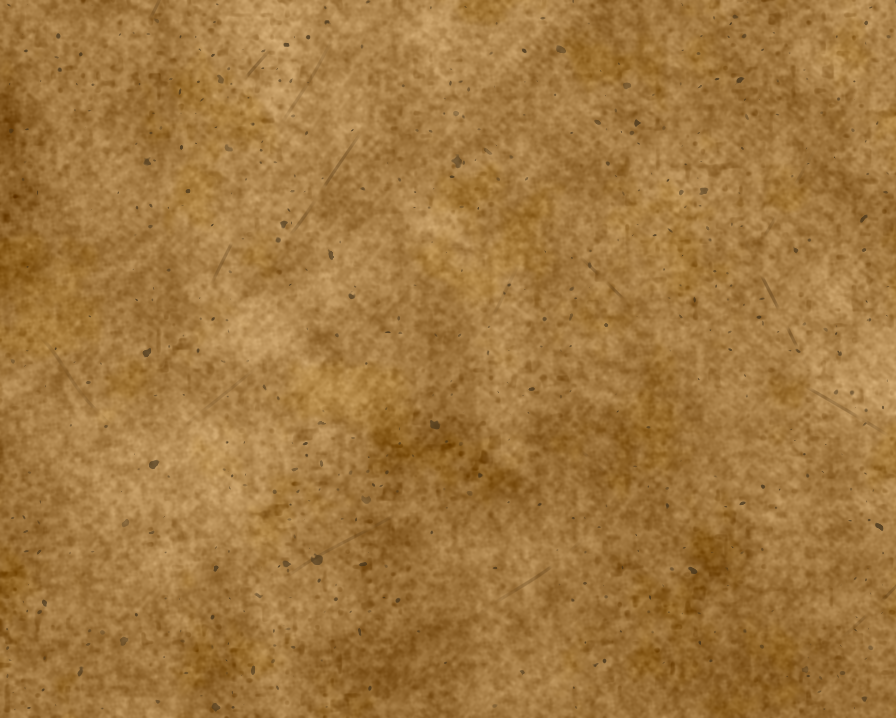
This texture is drawn by a Shadertoy shader. Its source:

```glsl
const vec3 DARK_PAPER = vec3(0.515, 0.345, 0.125);
const vec3 LIGHT_PAPER = vec3(0.725, 0.565, 0.345);
const vec3 OCHRE_SHIFT = vec3(-0.015, -0.025, -0.06);
const vec3 SPECK_COLOR = vec3(0.25, 0.19, 0.10);
const vec3 SCRATCH_COLOR = vec3(0.36, 0.24, 0.09);

const float MEAN_TONE = 0.61;
const float CLOUD_SCALE = 3.2;
const float CLOUD_CONTRAST = 0.75;
const float MOTTLE_SCALE = 13.0;
const float MOTTLE_CONTRAST = 1.1;
const float GRAIN_SCALE = 120.0;
const float GRAIN_CONTRAST = 0.95;
const float PIT_SCALE = 95.0;
const float PIT_DEPTH = 0.45;
const int SCRATCH_COUNT = 16;
const float SCRATCH_WIDTH = 0.0011;

// Broad light and dark areas: x, y, radius, strength
const int PATCH_COUNT = 10;
const vec4 PATCHES[PATCH_COUNT] = vec4[](
    vec4(0.38, 0.80, 0.30, 0.20), vec4(0.20, 0.36, 0.18, 0.20),
    vec4(1.17, 0.53, 0.17, 0.26), vec4(0.78, 0.24, 0.17, 0.13),
    vec4(0.96, 0.74, 0.20, -0.20), vec4(0.60, 0.33, 0.19, -0.20),
    vec4(1.04, 0.12, 0.18, -0.28), vec4(0.03, 0.08, 0.19, -0.20),
    vec4(0.00, 0.80, 0.12, -0.26), vec4(0.82, 0.48, 0.16, -0.12));

float hash(vec2 p) {
    return fract(sin(dot(p, vec2(127.1, 311.7))) * 43758.5);
}

float noise(vec2 p) {
    vec2 cell = floor(p), f = fract(p);
    f = f * f * (3.0 - 2.0 * f);
    return mix(mix(hash(cell), hash(cell + vec2(1, 0)), f.x),
               mix(hash(cell + vec2(0, 1)), hash(cell + vec2(1, 1)), f.x), f.y);
}

// Rotated octaves, normalised to 0..1
float fbm(vec2 p, int octaves) {
    float sum = 0.0, total = 0.0, weight = 0.5;
    for (int i = 0; i < octaves; i++) {
        sum += weight * noise(p);
        total += weight;
        weight *= 0.55;
        p = mat2(1.6, 1.2, -1.2, 1.6) * p + 17.3;
    }
    return sum / total;
}

vec2 direction(float angle) {
    return vec2(cos(angle), sin(angle));
}

float patchTone(vec2 p) {
    float tone = 0.0;
    for (int i = 0; i < PATCH_COUNT; i++) {
        vec2 d = (p - PATCHES[i].xy) / PATCHES[i].z;
        tone += PATCHES[i].w * exp(-dot(d, d));
    }
    return tone;
}

// One ragged, stretched fleck in some of the cells
float specks(vec2 p, float scale, float density, float pixel) {
    vec2 q = p * scale, cell = floor(q);
    float seed = hash(cell + scale);
    vec2 center = 0.25 + 0.5 * vec2(hash(cell + 3.7), hash(cell + 9.2));
    vec2 axis = direction(6.28 * hash(cell + 5.1));
    vec2 d = fract(q) - center;
    d = vec2(dot(d, axis), dot(d, vec2(-axis.y, axis.x)));
    d.y *= 1.0 + 1.3 * hash(cell + 12.4);
    float size = hash(cell + 21.6);
    float radius = mix(0.045, 0.16, size * size);
    float ragged = length(d) + 0.13 * (noise(p * 210.0) - 0.5);
    float edge = pixel * scale;
    float fleck = 1.0 - smoothstep(radius - edge, radius + edge, ragged);
    return fleck * step(seed, density) * mix(0.3, 0.75, hash(cell + 31.3));
}

// Sparse, broken diagonal lines
float scratches(vec2 p, float aspect, float pixel) {
    float cover = 0.0;
    vec2 bent = p + 0.012 * (vec2(noise(p * 9.0), noise(p * 9.0 + 40.0)) - 0.5);
    for (int i = 0; i < SCRATCH_COUNT; i++) {
        vec2 id = vec2(float(i), 7.0);
        vec2 center = vec2(aspect * hash(id), hash(id + 2.3));
        float slope = mix(0.5, 1.3, hash(id + 4.9));
        vec2 axis = direction(hash(id + 6.1) < 0.3 ? 3.14 - slope : slope);
        float halfLength = mix(0.025, 0.12, hash(id + 8.8));
        vec2 d = bent - center;
        float along = dot(d, axis);
        float across = abs(dot(d, vec2(-axis.y, axis.x)));
        float line = 1.0 - smoothstep(SCRATCH_WIDTH, SCRATCH_WIDTH + 1.5 * pixel, across);
        float taper = 1.0 - smoothstep(0.4, 1.0, abs(along) / halfLength);
        cover = max(cover, line * taper * mix(0.15, 0.5, hash(id + 11.0)));
    }
    return cover * smoothstep(0.25, 0.6, noise(p * 45.0));
}

void mainImage(out vec4 fragColor, in vec2 fragCoord) {
    float pixel = 1.0 / iResolution.y;
    vec2 p = fragCoord * pixel;

    // Paper tone, from broad clouds to fine grain
    float tone = MEAN_TONE + patchTone(p);
    tone += CLOUD_CONTRAST * (fbm(p * CLOUD_SCALE + 4.0, 3) - 0.5);
    tone += MOTTLE_CONTRAST * (fbm(p * MOTTLE_SCALE + 31.0, 4) - 0.5);
    tone += GRAIN_CONTRAST * (fbm(p * GRAIN_SCALE + 8.0, 2) - 0.5);

    // Clustered pits and ochre stains
    float clump = smoothstep(0.35, 0.7, fbm(p * 8.0 + 63.0, 3));
    float pits = smoothstep(0.68, 0.95, noise(p * PIT_SCALE + 90.0));
    tone -= PIT_DEPTH * pits * mix(0.35, 1.0, clump);
    float stain = smoothstep(0.54, 0.76, fbm(p * 11.0 + 77.0, 4));
    vec3 color = mix(DARK_PAPER, LIGHT_PAPER, tone) + OCHRE_SHIFT * stain;

    // Surface wear
    color = mix(color, SCRATCH_COLOR, scratches(p, iResolution.x * pixel, pixel));
    float flecks = max(specks(p, 21.0, 0.10 + 0.20 * clump, pixel),
                       specks(p + 3.3, 46.0, 0.10 + 0.25 * clump, pixel));
    color = mix(color, SPECK_COLOR, flecks);
    fragColor = vec4(clamp(color, 0.0, 1.0), 1.0);
}
```
